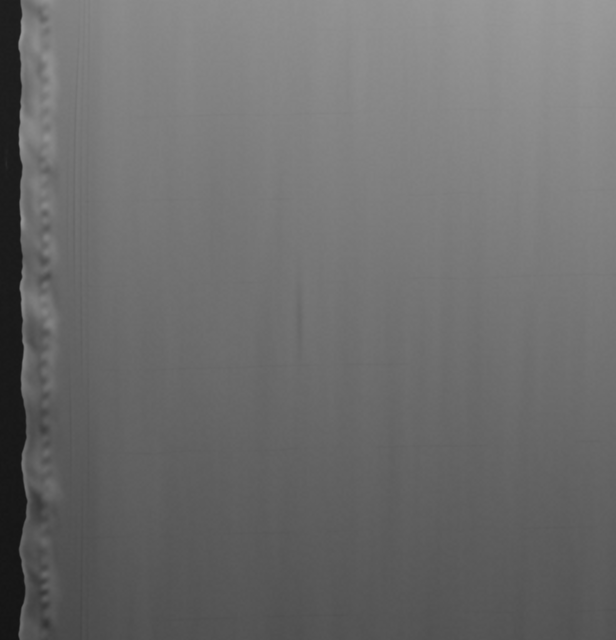
Write a WebGL 1 fragment shader that draws this texture.

```glsl
precision highp float;
// Grey cloth hanging beside a dark gap, with a scalloped, stitched selvage at the left.
// A vertical light gradient is layered with stretched noise for the pleats,
// faint tilted weft lines, one short crease and a fine grain.

uniform vec2 u_resolution;

float hash(vec2 p) {
  return fract(sin(dot(p, vec2(127.1, 311.7))) * 43758.5453);
}

float noise(vec2 p) {
  vec2 i = floor(p), f = fract(p);
  f = f * f * (3.0 - 2.0 * f);
  return mix(mix(hash(i), hash(i + vec2(1.0, 0.0)), f.x),
             mix(hash(i + vec2(0.0, 1.0)), hash(i + 1.0), f.x), f.y);
}

float bell(float d, float width) {
  return exp(-d * d / (width * width));
}

// Outline of the selvage; down runs from 0 at the top to 1 at the bottom.
float selvageEdge(float down) {
  float scallop = cos(6.2832 * (down - 0.2) / 0.131);
  return 0.033 + 0.007 * bell(down - 0.7, 0.17)
       - mix(0.0015, 0.0042, smoothstep(0.45, 0.75, down)) * scallop
       + 0.004 * (noise(vec2(down * 42.0, 3.0)) - 0.5)
       + 0.002 * (noise(vec2(down * 120.0, 8.0)) - 0.5);
}

// Broad light: bright above, dim below, a little darker to the left.
float clothLight(vec2 uv) {
  float light = 0.318 + 0.19 * uv.y + 0.03 * uv.y * uv.y;
  light += 0.03 * smoothstep(0.1, 0.6, uv.x) * (0.3 + 0.7 * uv.y);
  light += 0.03 * smoothstep(0.5, 1.0, uv.x) * uv.y;
  return light - 0.03 * bell(uv.x - 0.11, 0.06);
}

// Soft vertical pleats that drift slightly along their length.
float pleats(vec2 uv) {
  float x = uv.x + 0.03 * (1.0 - uv.y) * uv.x;
  float v = 0.008 * (noise(vec2(x * 20.0, uv.y * 2.5)) - 0.5);
  v += 0.015 * (noise(vec2(x * 46.0 + 9.0, uv.y * 4.5)) - 0.5);
  return v + 0.005 * (noise(vec2(x * 100.0, uv.y * 7.0 + 5.0)) - 0.5);
}

// Nearly level threads, broken up along their length.
float weftLines(vec2 uv, float down) {
  float row = (down + 0.022 * uv.x + 0.008) / 0.131;
  row += 0.03 * (noise(vec2(uv.x * 16.0, floor(row))) - 0.5);
  float d = abs(fract(row) - 0.5) * 0.131;
  float gaps = smoothstep(0.25, 0.9, noise(vec2(uv.x * 22.0, floor(row) * 7.0)));
  return -0.009 * bell(d, 0.002) * gaps;
}

// Thin drawn threads beside the selvage.
float drawnThreads(vec2 uv, float down) {
  float bend = 0.012 * bell(down, 0.16) + 0.006 * bell(down - 0.72, 0.2);
  float v = 0.0;
  for (int i = 0; i < 4; i++) {
    float k = float(i);
    float x = 0.109 + 0.011 * k + bend * (1.0 - 0.25 * k);
    float depth = (0.032 - 0.007 * k) * smoothstep(0.1, 0.9, noise(vec2(down * 6.0, k * 4.0)));
    v -= depth * bell(uv.x - x, 0.0019);
    v += 0.4 * depth * bell(uv.x - x - 0.004, 0.0025);
  }
  return v;
}

// Puckered hem: slanted folds, a stitched groove and a lit outer rim.
float hem(vec2 uv, float down, float inset) {
  float band = 1.0 - smoothstep(0.04, 0.07, inset);
  float slant = down - 0.7 * inset;
  float folds = 0.13 * (noise(vec2(inset * 35.0, slant * 22.0)) - 0.5);
  folds += 0.09 * (noise(vec2(inset * 65.0 + 4.0, slant * 55.0)) - 0.5);
  folds += 0.025 * cos(6.2832 * (slant - 0.2) / 0.131);
  float seam = uv.x - 0.073 - 0.006 * (noise(vec2(down * 28.0, 1.0)) - 0.5);
  float stitch = sin(6.2832 * (down + 0.3 * seam) / 0.0235
                     + 4.0 * noise(vec2(down * 18.0, 6.0)));
  float v = folds * band;
  v += 0.055 * stitch * bell(seam, 0.007) * (0.3 + noise(vec2(down * 30.0, 9.0)));
  v -= 0.025 * bell(seam + 0.007, 0.005);
  v += 0.025 * bell(seam - 0.011, 0.007);
  v += 0.09 * bell(inset - 0.003, 0.004) * noise(vec2(down * 35.0, 2.0));
  return v - 0.03 * bell(inset - 0.014, 0.012) * (0.4 + down);
}

void main() {
  vec2 uv = gl_FragCoord.xy / u_resolution;
  float down = 1.0 - uv.y;
  float inset = uv.x - selvageEdge(down);

  // Cloth surface
  float cloth = clothLight(uv) + hem(uv, down, inset) + drawnThreads(uv, down);
  float open = smoothstep(0.1, 0.16, uv.x);
  cloth += open * (pleats(uv) + weftLines(uv, down));

  // Short soft crease with a lit flank
  float creaseX = uv.x - 0.486 - 0.015 * (down - 0.5);
  cloth -= 0.033 * bell(creaseX, 0.0055) * bell(down - 0.495, 0.06);
  cloth += 0.012 * bell(creaseX - 0.014, 0.01) * bell(down - 0.47, 0.09);

  // Dark gap with a dim fleck
  float gap = 0.085 + 0.035 * uv.y;
  gap += 0.05 * bell(uv.x - 0.011, 0.003) * bell(down - 0.253, 0.018)
       * noise(vec2(uv.x * 300.0, down * 160.0));

  float pixel = 1.0 / u_resolution.x;
  float grey = mix(gap, cloth, smoothstep(-pixel, 1.5 * pixel, inset));
  grey += 0.012 * (noise(uv * vec2(250.0, 260.0)) - 0.5);
  gl_FragColor = vec4(vec3(grey), 1.0);
}
```
